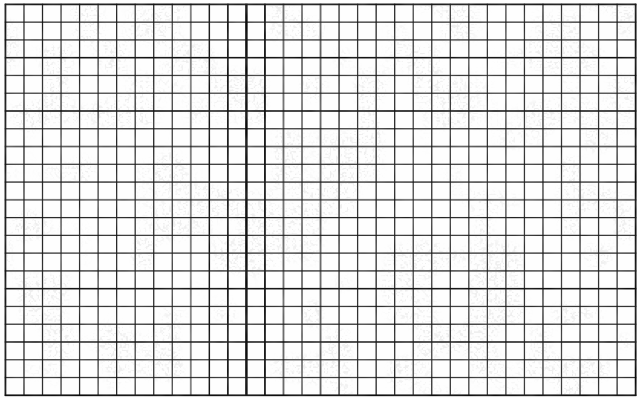
A Shadertoy shader for this pattern:

```glsl
const vec2 CELLS = vec2(34.0, 22.0);
const vec2 GRID_MIN = vec2(0.0085, 0.0068);
const vec2 GRID_MAX = vec2(0.9932, 0.9890);
const vec3 PAPER = vec3(0.995);
const vec3 INK = vec3(0.03);
const float HAIRLINE = 0.0032; // fraction of canvas height

float hash(vec2 p) {
    return fract(sin(dot(p, vec2(127.1, 311.7))) * 43758.5453);
}

float valueNoise(vec2 p) {
    vec2 cell = floor(p);
    vec2 f = fract(p);
    f = f * f * (3.0 - 2.0 * f);
    float low = mix(hash(cell), hash(cell + vec2(1.0, 0.0)), f.x);
    float high = mix(hash(cell + vec2(0.0, 1.0)), hash(cell + 1.0), f.x);
    return mix(low, high, f.y);
}

// 1 where the index lies within reach of the centre
float near(float index, float centre, float reach) {
    return step(abs(index - centre), reach);
}

// Antialiased coverage of a straight stroke
float stroke(float dist, float width, float pixel) {
    float inner = max(dist - 0.5 * pixel, -0.5 * width);
    float outer = min(dist + 0.5 * pixel, 0.5 * width);
    return clamp((outer - inner) / pixel, 0.0, 1.0);
}

// Softened lines are wider and paler; heavy lines are wider and darker
float lineInk(float dist, float soft, float heavy, float seed, float pixel) {
    float width = HAIRLINE * (1.0 + 0.45 * soft + 0.95 * heavy);
    float tone = mix(0.88, 0.60, soft) + 0.14 * (seed - 0.5);
    return stroke(dist, width, pixel) * min(tone + 0.3 * heavy, 1.0);
}

float columnSoftness(float i) {
    return max(near(i, 16.5, 1.6), max(near(i, 1.0, 0.1), near(i, 10.0, 0.1)));
}

float columnWeight(float i) {
    float cluster = exp(-0.9 * abs(i - 13.0)) * near(i, 12.5, 1.6);
    return max(cluster, 0.45 * near(abs(i - 0.5 * CELLS.x), 0.5 * CELLS.x, 0.1));
}

float rowSoftness(float i) {
    float fromMiddle = abs(i - 11.0);
    return max(near(fromMiddle, 0.0, 0.1), 0.7 * near(fromMiddle, 3.0, 0.1));
}

float rowWeight(float i) {
    float fromMiddle = abs(i - 11.0);
    float accents = max(near(fromMiddle, 5.0, 0.1), near(fromMiddle, 8.0, 0.1));
    return max(0.25 * accents, 0.4 * near(fromMiddle, 11.0, 0.1));
}

// Faint grey specks gathered in patches
float specks(vec2 p) {
    float patches = smoothstep(0.45, 0.8, valueNoise(p * 14.0));
    return 0.06 * patches * smoothstep(0.5, 0.85, valueNoise(p * 260.0));
}

void mainImage(out vec4 fragColor, in vec2 fragCoord) {
    float pixel = 1.0 / iResolution.y;
    vec2 p = fragCoord * pixel;
    vec2 canvas = vec2(iResolution.x * pixel, 1.0);
    vec2 low = GRID_MIN * canvas;
    vec2 high = GRID_MAX * canvas;
    vec2 pitch = (high - low) / CELLS;

    // Nearest line in each direction
    vec2 grid = (p - low) / pitch;
    vec2 index = clamp(floor(grid + 0.5), vec2(0.0), CELLS);
    vec2 dist = abs(grid - index) * pitch;

    float column = lineInk(dist.x, columnSoftness(index.x), columnWeight(index.x),
                           hash(vec2(index.x, 3.0)), pixel);
    float row = lineInk(dist.y, rowSoftness(index.y), rowWeight(index.y),
                        hash(vec2(7.0, index.y)), pixel);

    // Lines end at the outer frame
    vec2 beyond = max(low - p, p - high) - 0.5 * HAIRLINE;
    vec2 inside = clamp(0.5 - beyond / pixel, 0.0, 1.0);
    column *= inside.y;
    row *= inside.x;

    // Uneven ink along the strokes
    float wear = 1.0 - 0.12 * valueNoise(p * 45.0);
    float ink = (1.0 - (1.0 - column) * (1.0 - row)) * wear;
    ink = max(ink, specks(p) * inside.x * inside.y);

    fragColor = vec4(mix(PAPER, INK, ink), 1.0);
}
```
